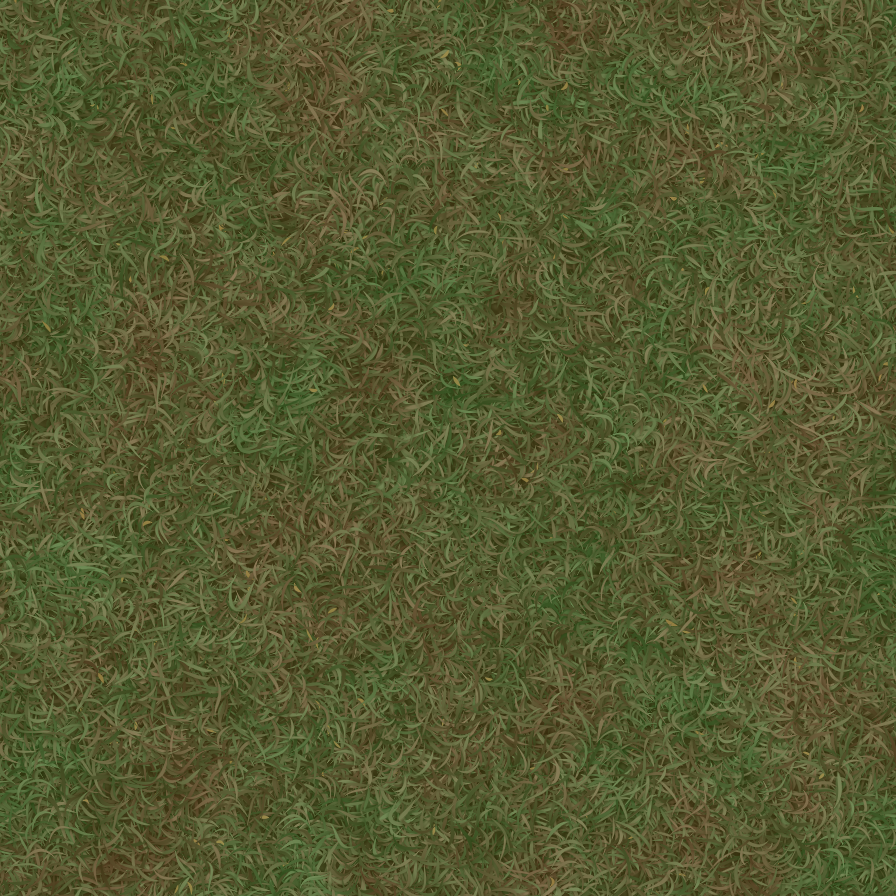
Reproduce this texture procedurally as a WebGL 1 fragment shader.

```glsl
precision highp float;
uniform vec2 u_resolution;

const int LAYERS = 18;
const float CELLS = 40.0;
const vec3 DEEP_GREEN = vec3(0.16, 0.18, 0.03);
const vec3 PALE_GREEN = vec3(0.45, 0.47, 0.30);
const vec3 WARM_SHIFT = vec3(0.050, -0.026, 0.004);
const vec3 STRAW = vec3(0.66, 0.56, 0.29);

vec3 hash3(vec2 p) {
  vec3 q = fract(p.xyx * vec3(0.1031, 0.1030, 0.0973));
  q += dot(q, q.yxz + 33.33);
  return fract((q.xxy + q.yzz) * q.zyx);
}

vec2 gradientAt(vec2 cell) {
  float angle = 6.2832 * hash3(cell + 211.0).x;
  return vec2(cos(angle), sin(angle));
}

float gradientNoise(vec2 p) {
  vec2 i = floor(p);
  vec2 f = p - i;
  vec2 u = f * f * f * (f * (f * 6.0 - 15.0) + 10.0);
  float a = dot(gradientAt(i), f);
  float b = dot(gradientAt(i + vec2(1.0, 0.0)), f - vec2(1.0, 0.0));
  float c = dot(gradientAt(i + vec2(0.0, 1.0)), f - vec2(0.0, 1.0));
  float d = dot(gradientAt(i + 1.0), f - 1.0);
  return mix(mix(a, b, u.x), mix(c, d, u.x), u.y);
}

vec2 rotate(vec2 p, float angle) {
  float c = cos(angle);
  float s = sin(angle);
  return vec2(c * p.x + s * p.y, c * p.y - s * p.x);
}

// x: coverage of a tapered, bent blade; y: its soft shadow
vec2 bladeMasks(vec2 p, float halfLength, float halfWidth, float bend, float pixel) {
  float along = p.x / halfLength;
  float taper = 1.0 - along * along;
  float across = p.y - bend * along * along;
  float body = clamp((halfWidth * taper - abs(across)) / pixel + 0.5, 0.0, 1.0);
  float shadow = 1.0 - smoothstep(0.0, 0.0045, abs(across + 0.0012));
  return vec2(body * smoothstep(0.0, 0.25, taper), shadow * smoothstep(0.0, 0.5, taper));
}

// Paints one blade over turf = (shade, warmth, straw)
vec3 paintBlade(vec3 turf, vec2 uv, vec2 id, vec2 origin, float flow, vec2 patchTone, float pixel) {
  vec3 place = hash3(id);
  vec3 look = hash3(id + 91.0);
  vec3 tint = hash3(id + 173.0);
  float straw = step(0.993, tint.y);
  float halfLength = mix(0.011, 0.024, look.x) * mix(1.0, 0.35, straw);
  float halfWidth = mix(0.0011, 0.0021, look.y);
  float bend = (tint.z - 0.5) * 0.007;
  float angle = flow + (place.z - 0.5) * 3.0;
  vec2 local = rotate(uv - (origin + place.xy) / CELLS, angle);
  vec2 masks = bladeMasks(local, halfLength, halfWidth, bend, pixel);

  float shade = 0.75 + (look.z - 0.5) * 0.72 + patchTone.x + 0.10 * local.x / halfLength;
  float warmth = (tint.x - 0.5) * 1.7 + patchTone.y;
  turf.x *= 1.0 - 0.20 * masks.y;
  return mix(turf, vec3(shade, warmth, straw), masks.x);
}

void main() {
  vec2 uv = gl_FragCoord.xy / u_resolution.y;
  float pixel = 1.0 / u_resolution.y;

  // Broad tufts, dry patches and tone
  float flow = 5.0 * gradientNoise(uv * 5.0 + 3.7) + 2.0 * gradientNoise(uv * 11.0 + 40.3);
  float dryness = gradientNoise(uv * 6.0 + 17.3) + 0.7 * gradientNoise(uv * 15.0 + 70.1);
  float tone = 0.12 * gradientNoise(uv * 4.0 + 9.1) + 0.16 * gradientNoise(uv * 17.0 + 25.6);
  vec2 patchTone = vec2(tone, dryness * 1.2);

  // Dark soil, then overlapping layers of blades
  vec3 turf = vec3(0.28 + 0.3 * gradientNoise(uv * 140.0), dryness + 0.3, 0.0);
  for (int layer = 0; layer < LAYERS; layer++) {
    float index = float(layer);
    vec2 shift = fract(index * vec2(0.618, 0.382));
    vec2 cell = floor(uv * CELLS + shift);
    for (int y = -1; y <= 1; y++) {
      for (int x = -1; x <= 1; x++) {
        vec2 corner = cell + vec2(float(x), float(y));
        vec2 id = corner + index * vec2(67.0, 113.0) + 5.0;
        turf = paintBlade(turf, uv, id, corner - shift, flow, patchTone, pixel);
      }
    }
  }

  vec3 color = mix(DEEP_GREEN, PALE_GREEN, clamp(turf.x, -0.1, 1.15));
  color += WARM_SHIFT * clamp(turf.y, -1.2, 1.2);
  color = mix(color, STRAW, 0.75 * turf.z);
  gl_FragColor = vec4(clamp(color, 0.0, 1.0), 1.0);
}
```
